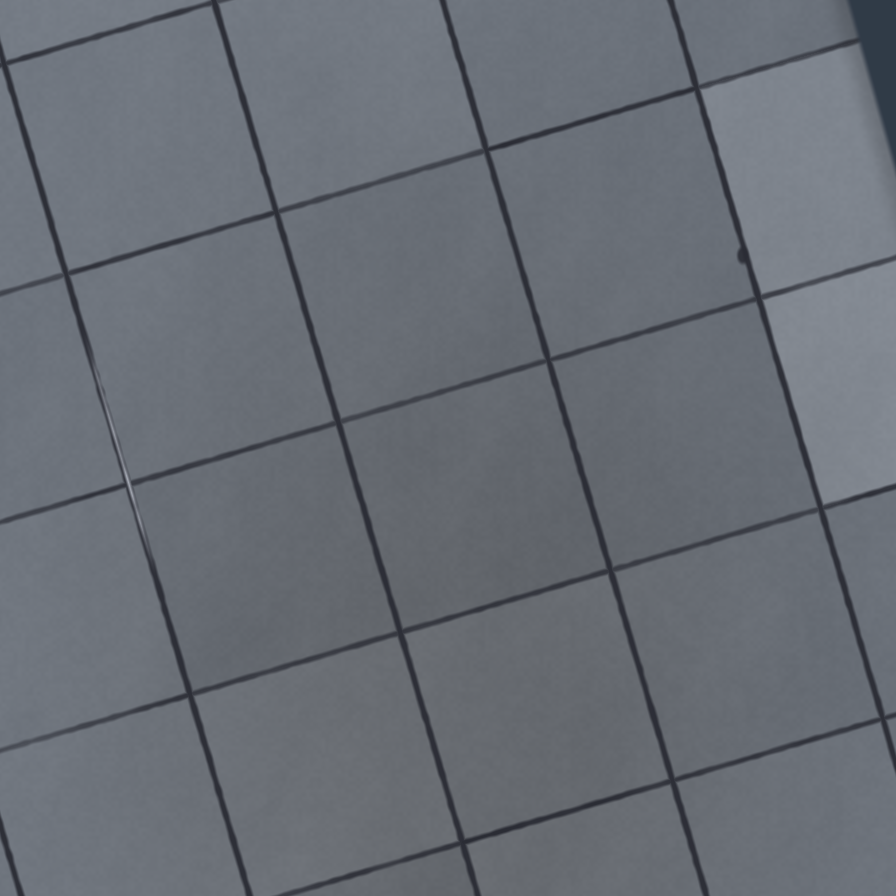
Reproduce this texture procedurally as a WebGL 1 fragment shader.

```glsl
precision highp float;
// Tilted grey square floor tiles with dark, unevenly worn grout and a wet glint.
uniform vec2 u_resolution;

#define TILE 0.2446
#define TILT 0.287
#define GRID_ORIGIN vec2(0.3776, 0.5286)
#define SEAM_WIDTH vec2(0.0068, 0.0058)
#define SEAM_BLUR 0.0022
#define TONE_SPREAD 0.016
#define GRAIN 0.014
#define COOL_GREY vec3(0.445, 0.472, 0.510)
#define WARM_GREY vec3(0.400, 0.415, 0.437)
#define GROUT vec3(0.165, 0.172, 0.205)
#define CORNER_BLUE vec3(0.190, 0.230, 0.280)
#define GLINT vec3(0.72, 0.74, 0.78)

float hash(vec2 p) {
  return fract(sin(dot(p, vec2(127.1, 311.7))) * 43758.5453);
}

float noise(vec2 p) {
  vec2 i = floor(p), f = fract(p);
  f = f * f * (3.0 - 2.0 * f);
  return mix(mix(hash(i), hash(i + vec2(1.0, 0.0)), f.x),
             mix(hash(i + vec2(0.0, 1.0)), hash(i + vec2(1.0, 1.0)), f.x), f.y);
}

float fbm(vec2 p) {
  float sum = 0.0, amp = 0.5;
  for (int i = 0; i < 4; i++) {
    sum += amp * noise(p);
    p = p * 2.03 + 17.0;
    amp *= 0.5;
  }
  return sum;
}

// Soft band of the given half width around zero distance.
float band(float dist, float halfWidth, float blur) {
  return 1.0 - smoothstep(halfWidth - blur, halfWidth + blur, dist);
}

// Tone of one tile: random spread, a duller column and two pale replacements.
float tileTone(vec2 cell) {
  float tone = (hash(cell + 9.0) - 0.5) * 2.0 * TONE_SPREAD;
  float dull = band(abs(cell.x - 1.0), 0.5, 0.1) * band(abs(cell.y + 0.5), 1.0, 0.1);
  float pale = step(1.5, cell.x) * band(abs(cell.y + 0.5), 1.0, 0.1);
  return tone - 0.022 * dull + pale * (0.075 - 0.015 * cell.y);
}

void main() {
  vec2 uv = gl_FragCoord.xy / u_resolution;
  float pixel = 1.0 / min(u_resolution.x, u_resolution.y);
  float blur = max(SEAM_BLUR, pixel);

  // Grid coordinates, one unit per tile
  vec2 axis = vec2(cos(TILT), sin(TILT));
  vec2 d = uv - GRID_ORIGIN;
  vec2 grid = vec2(dot(d, axis), dot(d, vec2(-axis.y, axis.x))) / TILE;
  vec2 cell = floor(grid);
  vec2 line = floor(grid + 0.5);

  // Ambient light: cool at the left and top, warmer low in the middle
  float warmth = exp(-3.5 * dot((uv - vec2(0.52, 0.18)) * vec2(1.3, 0.9),
                                (uv - vec2(0.52, 0.18)) * vec2(1.3, 0.9)));
  vec3 color = mix(COOL_GREY, WARM_GREY, clamp(warmth * 1.1, 0.0, 1.0));
  color -= 0.022 * smoothstep(0.4, 1.0, uv.x);
  color += tileTone(cell);

  // Cloudy smears and fine grain
  vec2 smear = vec2(uv.x * 0.9 - uv.y * 0.35, uv.x * 0.35 + uv.y * 0.9);
  color += (fbm(smear * vec2(13.0, 6.0) + cell * 3.7) - 0.47) * 0.035;
  color += (noise(uv * 230.0) - 0.5) * GRAIN;
  color += (noise(uv * 95.0 + 40.0) - 0.5) * GRAIN * 0.6;

  // Grout seams with ragged edges; cross seams fade by segment and to the left
  vec2 seamDist = abs(grid - line) * TILE;
  seamDist += (noise(uv * 110.0) - 0.5) * 0.0012;
  float crossWear = mix(0.68, 0.95, hash(vec2(cell.x, line.y) + 4.0));
  crossWear *= mix(0.62, 1.0, smoothstep(-2.0, -0.9, grid.x));
  crossWear *= 0.88 + 0.24 * noise(uv * 30.0);
  float longSeam = band(seamDist.x, SEAM_WIDTH.x * 0.5, blur) * 0.96;
  float crossSeam = band(seamDist.y, SEAM_WIDTH.y * 0.5, blur) * crossWear;
  float halo = exp(-min(seamDist.x, seamDist.y) * 260.0);
  color += 0.02 * halo * (noise(uv * 75.0) - 0.3);
  color = mix(color, GROUT, clamp(max(longSeam, crossSeam), 0.0, 1.0));

  // Wet glint beside one long seam
  float reach = smoothstep(-0.45, -0.1, grid.y) * (1.0 - smoothstep(0.35, 0.75, grid.y));
  float glintDist = abs((grid.x + 1.0) * TILE - 0.001);
  float glint = band(glintDist, 0.0016, blur) * reach;
  color = mix(color, GLINT, glint * (0.55 + 0.4 * noise(uv * 60.0)));

  // Chip in the grout
  float chip = band(length((uv - vec2(0.829, 0.715)) * vec2(1.0, 0.65)), 0.006, blur);
  color = mix(color, GROUT, chip * 0.9);

  // Dark edge across the upper right corner
  float corner = dot(uv - vec2(0.946, 1.0), normalize(vec2(0.195, 0.055)));
  color *= 1.0 - 0.15 * smoothstep(-0.03, 0.0, corner);
  color = mix(color, CORNER_BLUE, smoothstep(-0.004, 0.004, corner));

  gl_FragColor = vec4(color, 1.0);
}
```
